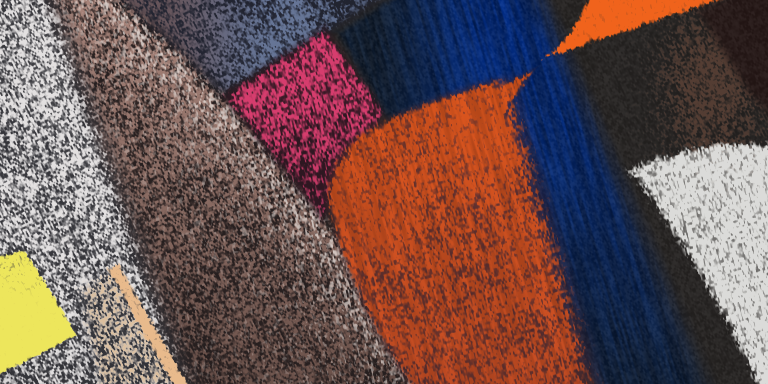
Write a Shadertoy shader that draws this background.

```glsl
// Abstract pastel drawing: slanted blocks of chalk on dark, toothed paper.
// Each block is an intersection of bowed half planes; its pigment only
// catches where directional value noise (the paper grain) is high enough.

float hash(vec2 cell) {
    vec3 h = fract(cell.xyx * vec3(0.1031, 0.1030, 0.0973));
    h += dot(h, h.yzx + 33.33);
    return fract((h.x + h.y) * h.z);
}

float noise(vec2 p) {
    vec2 i = floor(p), f = fract(p), e = vec2(1, 0);
    f = f * f * (3.0 - 2.0 * f);
    return mix(mix(hash(i), hash(i + e), f.x),
               mix(hash(i + e.yx), hash(i + e.xx), f.x), f.y);
}

// Noise stretched along a stroke direction, roughly uniform in 0..1
float strokeGrain(vec2 p, vec2 direction, vec2 frequency) {
    vec2 d = normalize(direction);
    vec2 q = vec2(dot(p, vec2(d.y, -d.x)), dot(p, d)) * frequency + 300.0;
    float n = 0.65 * noise(q) + 0.35 * noise(q * 0.53 + 37.0);
    return smoothstep(0.1, 0.9, n);
}

// Distance to the right of a->b; a positive bow pushes the edge outward
float edge(vec2 p, vec2 a, vec2 b, float bow) {
    vec2 d = b - a;
    float t = clamp(dot(p - a, d) / dot(d, d), 0.0, 1.0);
    return dot(p - a, vec2(d.y, -d.x)) / length(d) + 4.0 * bow * t * (1.0 - t);
}

// Convex quad with clockwise corners, positive inside
float quad(vec2 p, vec2 a, vec2 b, vec2 c, vec2 d) {
    return min(min(edge(p, a, b, 0.0), edge(p, b, c, 0.0)),
               min(edge(p, c, d, 0.0), edge(p, d, a, 0.0)));
}

float roundMin(float a, float b, float radius) {
    float h = max(radius - abs(a - b), 0.0) / radius;
    return min(a, b) - 0.25 * h * h * radius;
}

float softMask(float dist, float softness) {
    return smoothstep(-softness, softness, dist);
}

// Rub pigment over the raised grain inside a mask
vec3 chalk(vec3 under, vec3 pigment, float mask, float cover, float grain) {
    float level = mix(-0.5, cover, mask);
    return mix(under, pigment, smoothstep(-0.5, 0.5, grain + level - 1.0));
}

void mainImage(out vec4 fragColor, in vec2 fragCoord) {
    vec2 p = fragCoord / iResolution.xy * vec2(2, 1);
    float patchy = noise(p * 8.0) - 0.5;
    vec2 w = p + 0.005 * (vec2(noise(p * 90.0), noise(p * 90.0 + 90.0)) - 0.5);
    float tooth = strokeGrain(p, vec2(0.5, -1), vec2(235, 170));
    float streak = strokeGrain(p, vec2(0.3, -1), vec2(150, 9));
    float rubbed = strokeGrain(p, vec2(0.25, -1), vec2(230, 130));

    // Charcoal ground with warm smudges on the right
    vec3 color = vec3(0.16, 0.15, 0.145) + 0.06 * (tooth - 0.5);
    float smudge = exp(-pow(length((p - vec2(1.86, 0.78)) * vec2(6, 3.8)), 2.0));
    color = chalk(color, vec3(0.33, 0.24, 0.20), smudge, 0.75, tooth);
    float corner = quad(p, vec2(1.82, 0.97), vec2(2.1, 1.1), vec2(2.1, 0.6), vec2(1.95, 0.76));
    color = mix(color, vec3(0.13, 0.08, 0.075) + 0.05 * tooth, softMask(corner, 0.02));

    // Slate block at the top
    float slate = softMask(quad(w, vec2(0.28, 1.02), vec2(1.06, 1.03), vec2(0.85, 0.91), vec2(0.58, 0.735)), 0.02);
    vec3 slateTone = mix(vec3(0.40, 0.33, 0.35), vec3(0.40, 0.46, 0.59), smoothstep(0.4, 0.72, p.x));
    color = mix(color, vec3(0.13, 0.14, 0.19), slate);
    color = chalk(color, slateTone, slate, 0.5 + 0.3 * patchy - 1.5 * max(p.x - 0.8, 0.0), tooth);

    // Brown band, dusted white along its right edge
    float bandEdge = edge(w, vec2(0.31, 1.0), vec2(1.12, 0.0), 0.065);
    float band = softMask(bandEdge, 0.035);
    vec3 umber = mix(vec3(0.42, 0.32, 0.29), vec3(0.66, 0.52, 0.48), p.y);
    color = mix(color, vec3(0.15, 0.12, 0.12), band);
    color = chalk(color, umber, band, 0.46 + 0.22 * p.y + 0.3 * patchy, tooth);
    float dust = 0.65 * exp(-max(bandEdge, 0.0) / 0.13) - 0.2;
    color = chalk(color, vec3(0.88, 0.84, 0.82), band, dust, rubbed);

    // Pale grey field at the left, with a cream tint below
    float pale = softMask(edge(w, vec2(0.14, 1.0), vec2(0.49, 0.0), 0.0), 0.05);
    color = mix(color, vec3(0.20, 0.20, 0.22), pale);
    color = chalk(color, vec3(0.89, 0.88, 0.88), pale, 0.45 + 0.2 * p.y + 0.2 * patchy, tooth);
    float tint = softMask(quad(p, vec2(0.2, 0.24), vec2(0.29, 0.31), vec2(0.49, 0.0), vec2(0.26, -0.02)), 0.03);
    color = chalk(color, vec3(0.86, 0.73, 0.58), tint, 0.3, tooth);
    float sliver = quad(w, vec2(0.28, 0.30), vec2(0.31, 0.31), vec2(0.495, -0.01), vec2(0.455, -0.01));
    color = chalk(color, vec3(0.91, 0.73, 0.55), softMask(sliver, 0.01), 1.2, tooth);

    // Yellow tile
    float tile = quad(w, vec2(-0.1, 0.312), vec2(0.065, 0.35), vec2(0.2, 0.127), vec2(-0.1, -0.025));
    color = chalk(color, vec3(0.93, 0.90, 0.36), softMask(tile, 0.008), 1.4 - 3.0 * max(p.y - 0.2, 0.0), tooth);

    // Magenta block
    float magenta = softMask(quad(w, vec2(0.585, 0.75), vec2(0.845, 0.925), vec2(1.0, 0.71), vec2(0.84, 0.43)), 0.02);
    color = mix(color, vec3(0.18, 0.09, 0.13), magenta);
    color = chalk(color, vec3(0.84, 0.24, 0.43), magenta, 0.25 + 0.4 * smoothstep(0.45, 0.8, p.y), rubbed);

    // Blue sweep: navy at the left, brightest near the top right
    float sweep = min(edge(w, vec2(1.0, 0.71), vec2(0.88, 0.915), 0.0), edge(w, vec2(0.88, 0.915), vec2(1.03, 1.01), 0.0));
    sweep = min(sweep, edge(p, vec2(1.56, -0.02), vec2(1.0, 0.71), 0.0));
    float blue = softMask(sweep, 0.015) * softMask(edge(p, vec2(1.4, 1.0), vec2(1.83, 0.0), 0.0), 0.05);
    float glow = smoothstep(0.95, 1.3, p.x) * smoothstep(-0.25, 0.95, p.y);
    vec3 blueTone = mix(vec3(0.08, 0.13, 0.20), vec3(0.03, 0.17, 0.46), glow);
    color = mix(color, blueTone * (0.75 + 0.45 * streak) + 0.06 * (tooth - 0.5), blue);

    // White block at the right
    float white = min(edge(w, vec2(1.63, 0.555), vec2(2.02, 0.62), 0.03), edge(w, vec2(1.97, 0.0), vec2(1.635, 0.56), -0.02));
    color = chalk(color, vec3(0.86, 0.86, 0.85), softMask(white, 0.02), 0.98 + 0.2 * patchy, rubbed);

    // Orange stroke at the top right
    float stroke = min(edge(w, vec2(1.42, 0.85), vec2(1.54, 1.02), -0.015), edge(w, vec2(1.9, 1.01), vec2(1.42, 0.85), 0.0));
    color = chalk(color, vec3(0.94, 0.39, 0.11), softMask(stroke, 0.012), 1.25, rubbed);

    // Large orange form: rounded left shoulder, pointed right tip
    float form = roundMin(edge(w, vec2(1.07, 0.0), vec2(0.83, 0.60), 0.04), edge(w, vec2(0.85, 0.605), vec2(1.385, 0.815), 0.02), 0.16);
    float flank = edge(w, vec2(1.33, 0.74), vec2(1.545, 0.0), 0.0);
    float tip = quad(w, vec2(1.15, 0.715), vec2(1.39, 0.815), vec2(1.325, 0.72), vec2(1.25, 0.6));
    float body = max(softMask(form, 0.018) * softMask(flank, 0.05), softMask(tip, 0.012));
    vec3 orange = mix(vec3(0.72, 0.28, 0.13), vec3(0.82, 0.32, 0.10), p.y) * (0.88 + 0.2 * streak);
    color = mix(color, vec3(0.30, 0.16, 0.18), body * 0.9);
    color = chalk(color, orange, body, 0.68 + 0.4 * p.y + 0.3 * patchy, rubbed);

    fragColor = vec4(clamp(color, 0.0, 1.0), 1.0);
}
```
